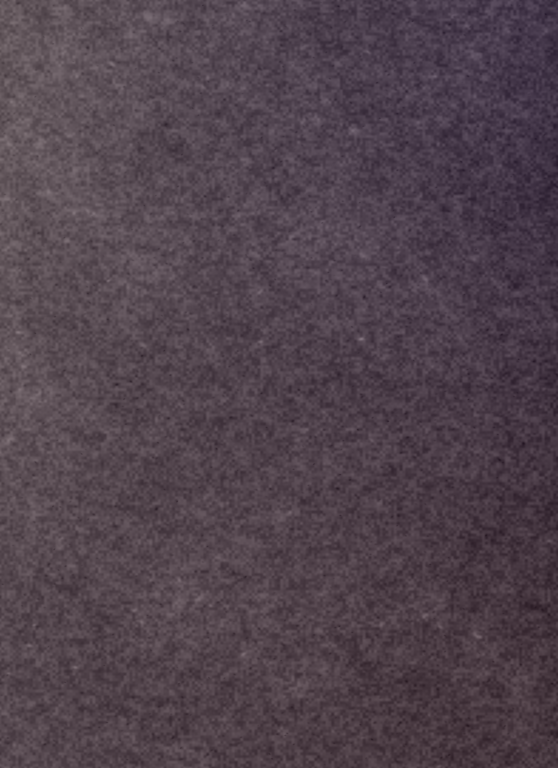
Write a Shadertoy shader that draws this texture.

```glsl
// Worn, dusty plum-grey surface: a four-corner colour wash with soft clouds,
// covered by fine grain, small tilted pale flecks, dark pits and rare bright
// specks. Clouds are layered sines; all marks come from jittered cells.

#define TOP_LEFT     vec3(0.390, 0.343, 0.362)
#define TOP_RIGHT    vec3(0.258, 0.207, 0.285)
#define BOTTOM_LEFT  vec3(0.337, 0.284, 0.312)
#define BOTTOM_RIGHT vec3(0.278, 0.216, 0.246)
#define DUST_TINT    vec3(1.00, 0.98, 0.96)
#define CLOUD_AMOUNT 0.027
#define GRAIN_AMOUNT 0.105
#define GRAIN_SCALE  270.0
#define FLECK_AMOUNT 0.088
#define PIT_AMOUNT   0.085
#define SPECK_AMOUNT 0.240

vec3 hash3(vec2 p) {
    vec3 q = fract(p.xyx * vec3(0.1031, 0.1030, 0.0973));
    q += dot(q, q.yxz + 33.33);
    return fract((q.xxy + q.yzz) * q.zyx);
}

// Domain-warped sines, roughly -1 to 1
float clouds(vec2 p) {
    float sum = 0.0, gain = 0.5;
    for (int i = 0; i < 5; i++) {
        p += 0.55 * sin(p.yx * 1.3 + float(i) * 1.7);
        sum += gain * sin(p.x + 0.6 * p.y) * cos(p.y - 0.4 * p.x);
        p = mat2(0.8, -0.6, 0.6, 0.8) * p * 1.9 + 2.3;
        gain *= 0.65;
    }
    return sum;
}

// Smooth random values on a grid, centred on zero
float grainNoise(vec2 p) {
    vec2 cell = floor(p), f = fract(p);
    f = f * f * (3.0 - 2.0 * f);
    float low = mix(hash3(cell).x, hash3(cell + vec2(1, 0)).x, f.x);
    float high = mix(hash3(cell + vec2(0, 1)).x, hash3(cell + vec2(1, 1)).x, f.x);
    return mix(low, high, f.y) - 0.5;
}

// Soft tilted ellipses, present in a given share of the cells
float flecks(vec2 p, float share, vec2 radius, float seed) {
    vec2 cell = floor(p), f = fract(p);
    float sum = 0.0;
    for (int y = -1; y <= 1; y++)
    for (int x = -1; x <= 1; x++) {
        vec2 o = vec2(x, y);
        vec3 place = hash3(cell + o + seed);
        vec3 look = hash3(cell + o + seed + 71.7);
        vec2 d = f - o - place.xy;
        float tilt = 1.5 * (look.x - 0.5);
        float c = cos(tilt), s = sin(tilt);
        d = vec2(c * d.x + s * d.y, c * d.y - s * d.x);
        d /= radius * mix(0.6, 1.2, look.y);
        sum += step(place.z, share) * mix(0.2, 1.0, look.z * look.z) * exp(-dot(d, d));
    }
    return sum;
}

void mainImage(out vec4 fragColor, in vec2 fragCoord) {
    vec2 uv = fragCoord / iResolution.xy;
    vec2 p = fragCoord / iResolution.y;

    // Colour wash, darker towards the right border
    vec3 color = mix(mix(BOTTOM_LEFT, BOTTOM_RIGHT, uv.x),
                     mix(TOP_LEFT, TOP_RIGHT, uv.x), smoothstep(0.0, 1.0, uv.y));
    color *= 1.0 - 0.07 * smoothstep(0.95, 1.0, uv.x);

    // Broad clouds and finer mottling
    float patches = clouds(p * 9.0 + 4.0);
    float mottle = clouds(p * vec2(42.0, 58.0));
    float light = CLOUD_AMOUNT * (patches + 0.55 * mottle);

    // Fine grain from three sizes, slightly stretched sideways
    float grain = grainNoise(p * GRAIN_SCALE)
                + 0.6 * grainNoise(p * GRAIN_SCALE * vec2(0.42, 0.58) + 19.0)
                + 0.4 * grainNoise(p * GRAIN_SCALE * vec2(0.20, 0.30) + 57.0);
    light += GRAIN_AMOUNT * grain;

    // Pale flecks, denser towards the top and in light patches
    float density = max(0.0, 0.5 + 0.4 * uv.y + 0.5 * patches);
    float dust = flecks(p * 34.0, 0.40, vec2(0.26, 0.14), 3.0)
               + 0.8 * flecks(p * 64.0, 0.36, vec2(0.32, 0.18), 11.0);
    light += FLECK_AMOUNT * density * dust;

    // Small dark pits
    light -= PIT_AMOUNT * flecks(p * 105.0, 0.24, vec2(0.24, 0.17), 29.0);

    // Rare bright specks and smaller, dimmer ones
    float specks = flecks(p * 22.0, 0.06, vec2(0.13, 0.075), 47.0)
                 + 0.6 * flecks(p * 40.0, 0.07, vec2(0.17, 0.10), 83.0);
    light += SPECK_AMOUNT * specks;

    // One faint, nearly level scuff
    vec2 scuff = (p - vec2(0.30, 0.72 + 0.003 * sin(p.x * 40.0))) / vec2(0.08, 0.0025);
    light += 0.035 * exp(-dot(scuff, scuff));

    fragColor = vec4(clamp(color + light * DUST_TINT, 0.0, 1.0), 1.0);
}
```
